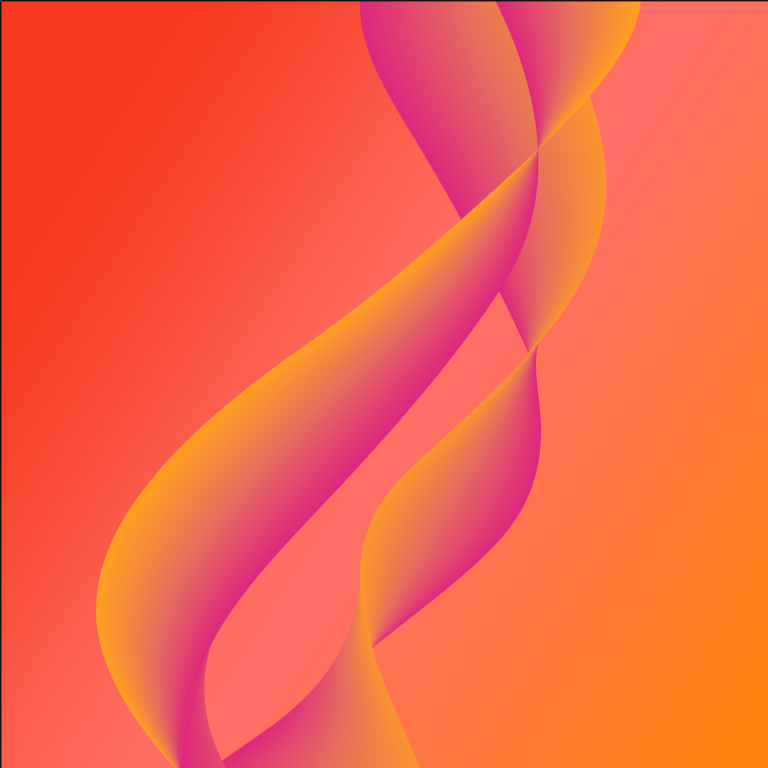
Give the GLSL for this background, as a Shadertoy shader.

```glsl
// Twisting satin ribbons over a diagonal red-coral-orange gradient.
// Each ribbon panel lies between two edge curves x(y), built from cubic
// Hermite arcs, and is shaded across its width from magenta to amber.

const float GRID = 768.0; // layout units across the canvas, y pointing down

// x of a cubic arc from a to b at height y, with end slopes dx/dy.
float arc(float y, vec2 a, vec2 b, float slopeA, float slopeB) {
    float h = b.y - a.y;
    float t = clamp((y - a.y) / h, 0.0, 1.0);
    float u = 1.0 - t;
    float ease = t * t * (3.0 - 2.0 * t);
    return mix(a.x, b.x, ease) + h * t * u * (slopeA * u - slopeB * t);
}

vec3 satin(float tone) {
    vec3 magenta = vec3(0.87, 0.15, 0.49);
    vec3 mauve = vec3(0.905, 0.43, 0.37);
    vec3 amber = vec3(1.0, 0.63, 0.12);
    return tone < 0.5 ? mix(magenta, mauve, tone * 2.0)
                      : mix(mauve, amber, tone * 2.0 - 1.0);
}

float cover(float d) {
    return clamp(d / max(fwidth(d), 1e-4) + 0.5, 0.0, 1.0);
}

// Paint one panel between two edges, limited to the heights in span.
void panel(inout vec3 color, vec2 p, float left, float right, vec2 span, vec2 tones) {
    float across = clamp((p.x - left) / max(right - left, 0.5), 0.0, 1.0);
    float mask = cover(p.x - left) * cover(right - p.x);
    mask *= step(span.x, p.y) * step(p.y, span.y);
    color = mix(color, satin(mix(tones.x, tones.y, across)), mask);
}

vec3 backdrop(vec2 p) {
    float t = dot(p, vec2(1.0 / 250.0, 1.0 / 390.0));
    vec3 color = mix(vec3(0.97, 0.225, 0.125), vec3(1.0, 0.435, 0.39),
                     smoothstep(0.6, 2.75, t));
    return mix(color, vec3(1.0, 0.51, 0.05), clamp((t - 2.9) / 2.0, 0.0, 1.0));
}

void mainImage(out vec4 fragColor, in vec2 fragCoord) {
    vec2 uv = fragCoord / iResolution.xy;
    vec2 p = GRID * vec2(uv.x, 1.0 - uv.y);
    float y = p.y;
    vec3 color = backdrop(p);

    // Rear ribbon, upper right
    float rearL = y < 123.0
        ? arc(y, vec2(360, 0), vec2(405, 123), -0.05, 0.61)
        : arc(y, vec2(405, 123), vec2(528, 352), 0.61, 0.45);
    float rearR = y < 175.0
        ? arc(y, vec2(545, 0), vec2(606, 175), 0.55, 0.05)
        : arc(y, vec2(606, 175), vec2(530, 352), 0.05, -0.95);
    panel(color, p, rearL, rearR, vec2(-1, 352), vec2(0.0, 0.88));

    // Lower tail, whose left side darkens toward the bottom
    float tailL = y < 707.0
        ? arc(y, vec2(360, 575), vec2(295, 707), -0.05, -1.1)
        : arc(y, vec2(295, 707), vec2(212, 768), -1.1, -1.35);
    float tailR = y < 648.0
        ? arc(y, vec2(360, 580), vec2(372, 648), 0.02, 0.3)
        : arc(y, vec2(372, 648), vec2(420, 768), 0.3, 0.42);
    float tailTone = 0.6 * (1.0 - smoothstep(600.0, 745.0, y));
    panel(color, p, tailL, tailR, vec2(578, 769), vec2(tailTone, 0.88));

    // Middle leaf
    float leafL = y < 470.0
        ? arc(y, vec2(538, 343), vec2(409, 470), -0.8, -1.05)
        : y < 580.0
        ? arc(y, vec2(409, 470), vec2(360, 580), -1.05, 0.02)
        : tailR;
    float leafR = y < 430.0
        ? arc(y, vec2(538, 343), vec2(541, 430), -0.2, 0.0)
        : y < 545.0
        ? arc(y, vec2(541, 430), vec2(495, 545), 0.0, -0.95)
        : arc(y, vec2(495, 545), vec2(372, 648), -0.95, -1.25);
    panel(color, p, leafL, leafR, vec2(343, 648), vec2(0.9, 0.0));

    // Top fold, narrowing to the twist
    float foldL = arc(y, vec2(495, 0), vec2(538, 150), 0.5, 0.05);
    float foldR = arc(y, vec2(641, 0), vec2(538, 150), -0.1, -1.0);
    panel(color, p, foldL, foldR, vec2(-1, 150), vec2(0.0, 1.0));

    // Broad front sweep
    float sweepL = y < 349.0
        ? arc(y, vec2(538, 150), vec2(300, 349), -1.1, -1.43)
        : y < 610.0
        ? arc(y, vec2(300, 349), vec2(96, 610), -1.43, 0.0)
        : arc(y, vec2(96, 610), vec2(175, 768), 0.0, 0.9);
    float sweepR = y < 290.0
        ? arc(y, vec2(538, 150), vec2(500, 290), 0.05, -0.65)
        : y < 512.0
        ? arc(y, vec2(500, 290), vec2(316, 512), -0.65, -0.95)
        : y < 645.0
        ? arc(y, vec2(316, 512), vec2(211, 645), -0.95, -0.5)
        : arc(y, vec2(211, 645), vec2(181, 768), -0.5, 0.0);
    panel(color, p, sweepL, sweepR, vec2(150, 769), vec2(1.0, 0.0));

    // Small curl beneath the sweep
    float curlR = arc(y, vec2(211, 645), vec2(226, 768), -0.3, 0.55);
    panel(color, p, sweepR, curlR, vec2(645, 769), vec2(0.0, 0.25));

    // Thin dark rule along the top and left borders
    float rule = 1.0 - smoothstep(0.9, 2.0, min(p.x, p.y));
    fragColor = vec4(mix(color, vec3(0.1, 0.05, 0.06), rule), 1.0);
}
```
